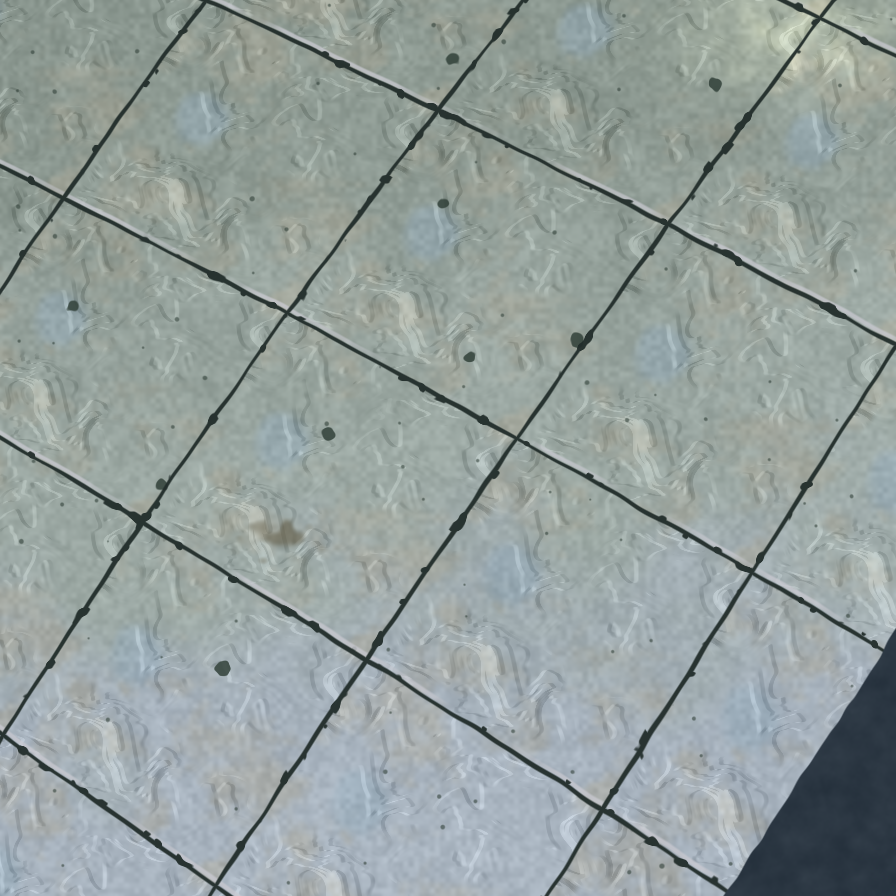
Give the GLSL for this texture, as a Shadertoy shader.

```glsl
// Slate-textured paving seen at a slant: a bent grid of square tiles with thin
// dark joints, ending at a dark floor. Every tile shares one moulded relief,
// varied by canvas-wide noise, specks and a stain.

const vec2  GRID_ORIGIN = vec2(0.577, 0.5104);   // canvas point of one joint crossing
const vec2  GRID_U = vec2(2.779, -1.935);        // tiles per canvas unit, along a row
const vec2  GRID_V = vec2(-1.659, -2.974);       // tiles per canvas unit, down a column
const float TILE_SIZE = 0.293;                   // tile side in canvas units
const float JOINT_HALF = 0.0075;                 // half joint width in tile units
const float PAVING_END = 1.55;                   // last grid column before the floor
const float RELIEF = 0.16;
const float LEDGES = 0.075;
const vec2  LIGHT_STEP = vec2(0.012, -0.010);
const vec2  PATCH_CENTER = vec2(0.28, 0.46);     // bluish patch inside each tile
const vec2  STAIN_CENTER = vec2(0.315, 0.397);

const vec3 STONE_SHADE = vec3(0.545, 0.595, 0.565);
const vec3 STONE_MID   = vec3(0.615, 0.665, 0.645);
const vec3 STONE_BLUE  = vec3(0.655, 0.700, 0.745);
const vec3 PATCH_BLUE  = vec3(0.570, 0.660, 0.720);
const vec3 WARM_TINT   = vec3(0.660, 0.640, 0.570);
const vec3 JOINT_COLOR = vec3(0.130, 0.175, 0.165);
const vec3 EDGE_LIGHT  = vec3(0.790, 0.790, 0.820);
const vec3 FLOOR_COLOR = vec3(0.170, 0.215, 0.260);
const vec3 SPECK_COLOR = vec3(0.190, 0.250, 0.220);
const vec3 STAIN_COLOR = vec3(0.390, 0.370, 0.290);

float hash(vec2 p) {
    vec3 q = fract(p.xyx * 0.1031);
    q += dot(q, q.yzx + 33.33);
    return fract((q.x + q.y) * q.z);
}

float noise(vec2 p) {
    vec2 i = floor(p), f = fract(p);
    f = f * f * (3.0 - 2.0 * f);
    return mix(mix(hash(i), hash(i + vec2(1, 0)), f.x),
               mix(hash(i + vec2(0, 1)), hash(i + vec2(1, 1)), f.x), f.y);
}

float fbm(vec2 p) {
    float sum = 0.0, amp = 0.5;
    for (int i = 0; i < 4; i++) {
        sum += amp * noise(p);
        p = mat2(1.6, 1.2, -1.2, 1.6) * p + 7.3;
        amp *= 0.5;
    }
    return sum;
}

// Canvas point to tile grid; the lens bend is removed by fixed-point steps.
vec2 tileGrid(vec2 uv) {
    vec2 p = uv - GRID_ORIGIN;
    vec2 flatGrid = vec2(dot(p, GRID_U), dot(p, GRID_V)), g = flatGrid;
    for (int i = 0; i < 5; i++) {
        float u = g.x, v = g.y;
        g = flatGrid - vec2(
            0.018*u*u + 0.0085*v*v + 0.029*u*v + 0.0155*u*u*v - 0.006*u*v*v,
            0.010*u*u + 0.0115*v*v + 0.043*u*v + 0.008*u*v*v);
    }
    return g;
}

// Smooth relief in x, terraced ledges in y.
vec2 slateHeight(vec2 p) {
    float h = fbm(p * 6.0 + 1.2 * noise(p * 9.0 + 3.0));
    float level = h * 7.0;
    return vec2(h, floor(level) + smoothstep(0.82, 1.0, fract(level)));
}

// Round specks scattered over a jittered grid; returns coverage.
float specks(vec2 p, float cells, float chance, float radius, float aa) {
    vec2 cell = floor(p * cells);
    float r = radius * (0.45 + 0.55 * hash(cell + 41.0));
    vec2 center = (cell + 0.2 + 0.6 * vec2(hash(cell + 11.0), hash(cell + 23.0))) / cells;
    float d = length(p - center) + r * 0.7 * (noise(p * 150.0) - 0.5);
    return step(hash(cell + 5.0), chance) * (1.0 - smoothstep(r - aa, r + aa, d));
}

void mainImage(out vec4 fragColor, in vec2 fragCoord) {
    vec2 uv = fragCoord / iResolution.xy;
    float px = 1.0 / iResolution.y, aa = px / TILE_SIZE;
    vec2 g = tileGrid(uv), local = fract(g), id = floor(g);

    // Stone tone: shaded at the top, bluish at the bottom
    float cloud = fbm(uv * 9.0) - 0.47;
    float tone = 1.0 - uv.y + 0.12 * (uv.x - 0.5) + 0.35 * cloud;
    vec3 col = mix(STONE_SHADE, STONE_MID, smoothstep(0.10, 0.50, tone));
    col = mix(col, STONE_BLUE, smoothstep(0.52, 0.88, tone));
    float blotch = fbm(local * 5.0 + 19.0);
    col = mix(col, WARM_TINT, 0.45 * smoothstep(0.48, 0.72, blotch + 0.3 * cloud));
    float patchDist = length((local - PATCH_CENTER) * vec2(1.0, 0.8)) + 0.12 * (blotch - 0.5);
    col = mix(col, PATCH_BLUE, 0.5 * (1.0 - smoothstep(0.05, 0.12, patchDist)));
    col += 0.025 * (hash(id + 61.0) - 0.5);

    // Moulded relief, lit from one side, with broken ledges and fine grain
    vec2 mould = local + 0.02 * vec2(hash(id), hash(id + 9.0));
    vec2 slope = slateHeight(mould) - slateHeight(mould + LIGHT_STEP);
    float broken = smoothstep(0.42, 0.68, noise(mould * 7.0 + 31.0) + 0.3 * cloud);
    col += RELIEF * slope.x + LEDGES * broken * clamp(slope.y, -1.2, 1.0);
    col += 0.07 * (noise(uv * 170.0) - 0.5) + 0.05 * (fbm(uv * 45.0) - 0.47);

    // Warm sheen near the upper right
    float sheen = exp(-dot((uv - vec2(0.88, 0.96)) * vec2(9, 18), (uv - vec2(0.88, 0.96)) * vec2(9, 18)));
    col += vec3(0.16, 0.15, 0.11) * sheen * (0.5 + noise(uv * 60.0));

    // Stain and specks
    float stain = length((uv - STAIN_CENTER) * vec2(1.0, 1.4)) + 0.06 * (noise(uv * 75.0) - 0.5);
    col = mix(col, STAIN_COLOR, 0.6 * (1.0 - smoothstep(0.006, 0.036, stain)));
    col = mix(col, SPECK_COLOR, 0.85 * specks(uv, 7.0, 0.2, 0.008, px));
    col = mix(col, SPECK_COLOR, 0.6 * specks(uv + 0.37, 24.0, 0.16, 0.0026, px));

    // Joints with wavering, chipped sides and a lit lip above each row
    vec2 offset = g - round(g) + 0.009 * (noise(uv * 32.0) - 0.5);
    float chips = 0.011 * smoothstep(0.70, 0.90, noise(uv * 85.0 + 13.0));
    float halfWidth = JOINT_HALF * (0.7 + 0.6 * noise(uv * 22.0)) + chips;
    float lip = 1.0 - smoothstep(0.003, 0.013, abs(offset.y + 0.018));
    col = mix(col, EDGE_LIGHT, 0.75 * lip * smoothstep(0.2, 0.65, noise(uv * 17.0 + 4.0)));
    float joint = min(abs(offset.x), abs(offset.y));
    col = mix(col, JOINT_COLOR, 0.95 * (1.0 - smoothstep(halfWidth - aa, halfWidth + aa, joint)));

    // Dark floor past the paving
    float edge = g.x - PAVING_END + 0.04 * g.y + 0.012 * (noise(uv * 45.0) - 0.5);
    vec3 ground = FLOOR_COLOR + 0.07 * (fbm(uv * 50.0) - 0.47);
    col = mix(col, ground, smoothstep(-aa, aa, edge));
    fragColor = vec4(clamp(col, 0.0, 1.0), 1.0);
}
```
